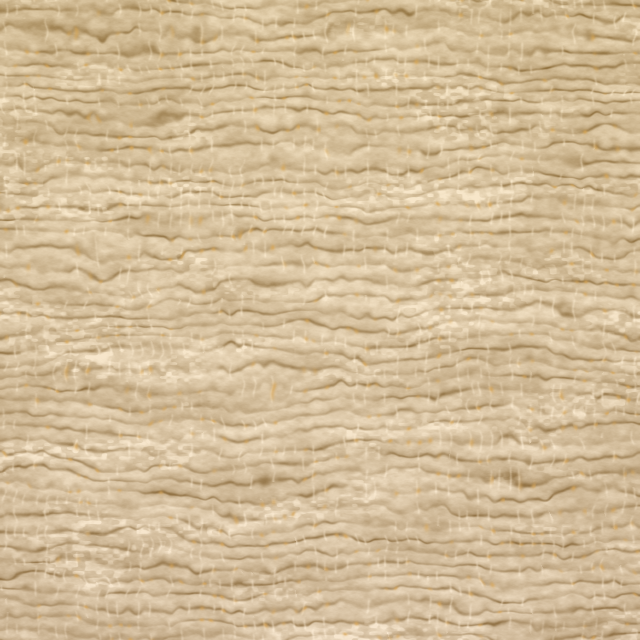
A WebGL 2 fragment shader for this texture:

```glsl
#version 300 es
precision highp float;
// Cream chenille upholstery: wavy horizontal yarns crossed by short warp stitches.
uniform vec2 u_resolution;
out vec4 fragColor;

float hash(vec2 p) {
    return fract(sin(dot(p, vec2(127.1, 311.7))) * 43758.5453);
}

float noise(vec2 p) {
    vec2 cell = floor(p), f = fract(p);
    f = f * f * (3.0 - 2.0 * f);
    return mix(mix(hash(cell), hash(cell + vec2(1, 0)), f.x),
               mix(hash(cell + vec2(0, 1)), hash(cell + vec2(1, 1)), f.x), f.y);
}

float fbm(vec2 p) {
    float sum = 0.0, amplitude = 0.53;
    for (int i = 0; i < 4; i++) {
        sum += amplitude * noise(p);
        p = mat2(1.9, 0.3, -0.3, 1.9) * p + 17.3;
        amplitude *= 0.5;
    }
    return sum;
}

void main() {
    vec2 uv = gl_FragCoord.xy / u_resolution;

    // Yarn rows, bent by slow drift and by small lumps
    float y = uv.y * 43.0
            + 1.5 * (noise(uv * vec2(5.0, 11.0)) - 0.5)
            + 0.8 * (noise(uv * vec2(19.0, 30.0) + 40.0) - 0.5)
            + 0.35 * (noise(uv * vec2(75.0, 45.0) + 9.0) - 0.5);
    float f = fract(y);
    float seam = floor(y + 0.5);
    float offset = y - seam;

    // Rounded yarn lit from above, with a broken shadow in each seam
    float lit = smoothstep(0.0, 0.5, f) * (1.0 - smoothstep(0.8, 1.0, f));
    float depth = smoothstep(0.25, 0.8, noise(vec2(uv.x * 16.0, seam * 7.3)))
                * (0.5 + 0.7 * noise(vec2(uv.x * 70.0, seam * 3.1)));
    float groove = depth * exp(-offset * offset * 75.0);

    // Short pale warp stitches bridging the seams
    float x = uv.x * 62.0 + 0.5 * (noise(uv * vec2(8.0, 60.0)) - 0.5);
    vec2 cell = vec2(floor(x), seam);
    float across = fract(x) - mix(0.3, 0.7, hash(cell + 3.7));
    float clusters = noise(uv * vec2(9.0, 14.0) + 70.0);
    float present = step(hash(cell), 0.1 + 0.55 * clusters);
    float stitch = present * exp(-across * across * 60.0)
                 * (1.0 - smoothstep(0.2, 0.5, abs(offset)));

    // Golden core thread peeping out beside some stitches
    vec2 speck = vec2(across - 0.12, offset + 0.06) * vec2(4.5, 7.0);
    float gold = step(hash(cell + 51.0), 0.2) * exp(-dot(speck, speck))
               * (0.4 + 0.6 * hash(cell + 8.0));

    // Yarn tone, fuzzy pile and glossy fibres
    float tone = fbm(uv * vec2(8.0, 34.0) + 5.0);
    float fuzz = fbm(uv * vec2(75.0, 120.0) + 23.0);
    float gloss = smoothstep(0.45, 0.75, fbm(uv * vec2(7.0, 24.0) + 90.0))
                * smoothstep(0.4, 0.75, noise(uv * vec2(110.0, 190.0)));
    vec2 q = uv - vec2(0.5, 0.55);

    float light = 0.49 + 0.26 * lit
                + 0.55 * (tone - 0.5) + 0.5 * (fuzz - 0.5)
                + 0.3 * gloss - 0.5 * groove * (1.0 - 0.6 * stitch)
                + 0.2 * stitch - 0.4 * dot(q, q);

    vec3 color = mix(vec3(0.66, 0.55, 0.38), vec3(0.94, 0.87, 0.755), clamp(light, -0.3, 1.1));
    color = mix(color, vec3(0.85, 0.65, 0.33), 0.75 * gold);

    // Warmer towards the top, greyer towards the bottom
    color.b += 0.03 * (0.5 - uv.y);
    fragColor = vec4(color, 1.0);
}
```
